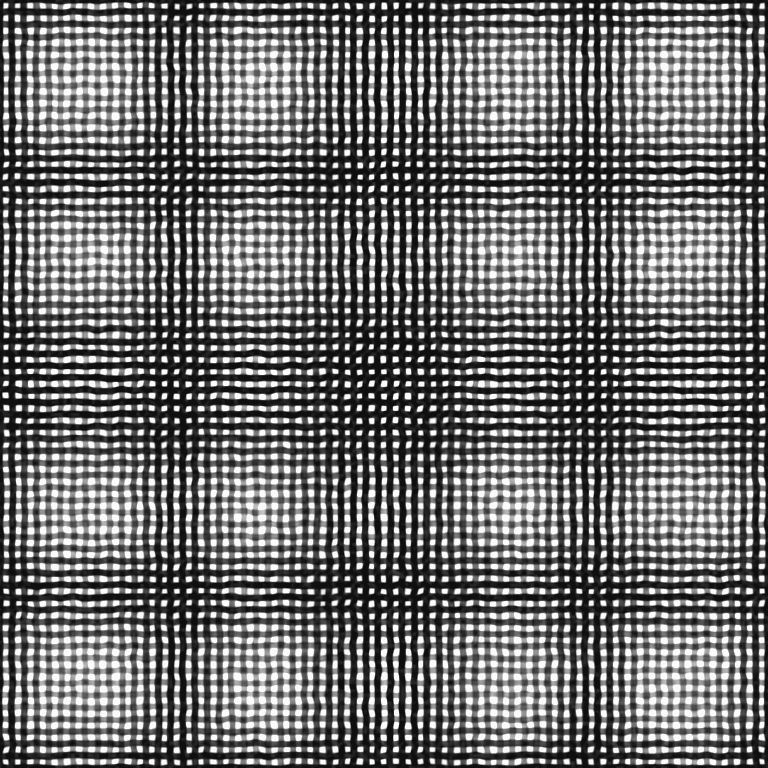
Write a three.js fragment shader that draws this pattern.

```glsl
// Woven moire: 63 by 63 uneven white dots that swell into bright plaid patches.
varying vec2 vUv;

const float TAU = 6.2831853;
const float DOTS = 63.0;
const float EXPOSURE_CELLS = 21.0;
const float GRAIN_CELLS = 189.0;
const float WOBBLE = 0.20;
const float BLACK = 0.06;
const float WHITE = 0.985;

float hash(vec2 p) {
  vec3 q = fract(vec3(p.xyx) * 0.1031);
  q += dot(q, q.yzx + 33.33);
  return fract((q.x + q.y) * q.z);
}

// Whole cell index, wrapped; the half keeps it clear of rounding.
vec2 wrapCell(vec2 cell, float count) {
  return floor(mod(cell + 0.5, count));
}

// Centered value noise that wraps after a whole number of cells.
float wrappedNoise(vec2 uv, float cells, float seed) {
  vec2 p = uv * cells;
  vec2 i = floor(p);
  vec2 f = smoothstep(0.0, 1.0, p - i);
  vec2 a = wrapCell(i, cells) + seed;
  vec2 b = wrapCell(i + 1.0, cells) + seed;
  float low = mix(hash(a), hash(vec2(b.x, a.y)), f.x);
  float high = mix(hash(vec2(a.x, b.y)), hash(b), f.x);
  return mix(low, high, f.y) - 0.5;
}

// One at the band's center, falling smoothly to zero at its half width.
float band(float s, float center, float halfWidth) {
  return 1.0 - smoothstep(0.0, halfWidth, abs(s - center));
}

// Dark bands, mirrored about the middle of the axis and at its ends.
float darkness(float s) {
  return max(band(s, 0.14, 0.14), max(band(s, 0.54, 0.15), band(s, 1.0, 0.10)));
}

// How far the gaps between lines fill with light.
float openness(float s) {
  return smoothstep(0.07, 0.34, s)
       * smoothstep(0.0, 0.20, abs(s - 0.54))
       * smoothstep(0.0, 0.17, 1.0 - s);
}

// Brightness across one set of parallel lines, thinner where less open.
float lines(float wave, float s) {
  float open = openness(s);
  float gap = mix(0.01, 0.40, open);
  float peak = 1.0 - 0.16 * darkness(s);
  return mix(gap, peak, smoothstep(mix(0.28, 0.15, open), 0.95, wave));
}

void main() {
  // Slightly wandering dot grid
  vec2 wander = vec2(wrappedNoise(vUv, DOTS, 3.0), wrappedNoise(vUv, DOTS, 91.0));
  vec2 phase = TAU * (fract(DOTS * vUv) + WOBBLE * wander);
  vec2 wave = 0.5 - 0.5 * cos(phase);
  vec2 s = abs(vUv - 0.5) * 2.0;

  // Crossing line sets
  float light = lines(wave.x, s.x) * lines(wave.y, s.y) * 1.58;

  // Diagonal links between dots where dark bands cross, fading at the border
  float crossing = (1.0 - openness(s.x)) * (1.0 - openness(s.y));
  vec2 inner = smoothstep(0.0, 0.06, 1.0 - s);
  light += 0.08 * crossing * inner.x * inner.y * sin(phase.x) * sin(phase.y);

  // Uneven exposure, fine grain and small differences between dots
  light *= 1.0 + 0.24 * wrappedNoise(vUv, EXPOSURE_CELLS, 17.0);
  light += 0.20 * wrappedNoise(vUv, GRAIN_CELLS, 45.0);
  vec2 dotId = wrapCell(floor(vUv * DOTS), DOTS);
  light += 0.18 * (hash(dotId + 7.0) - 0.5) * wave.x * wave.y;

  float tone = mix(BLACK, WHITE, clamp(light, 0.0, 1.0));
  gl_FragColor = vec4(vec3(tone), 1.0);
}
```
